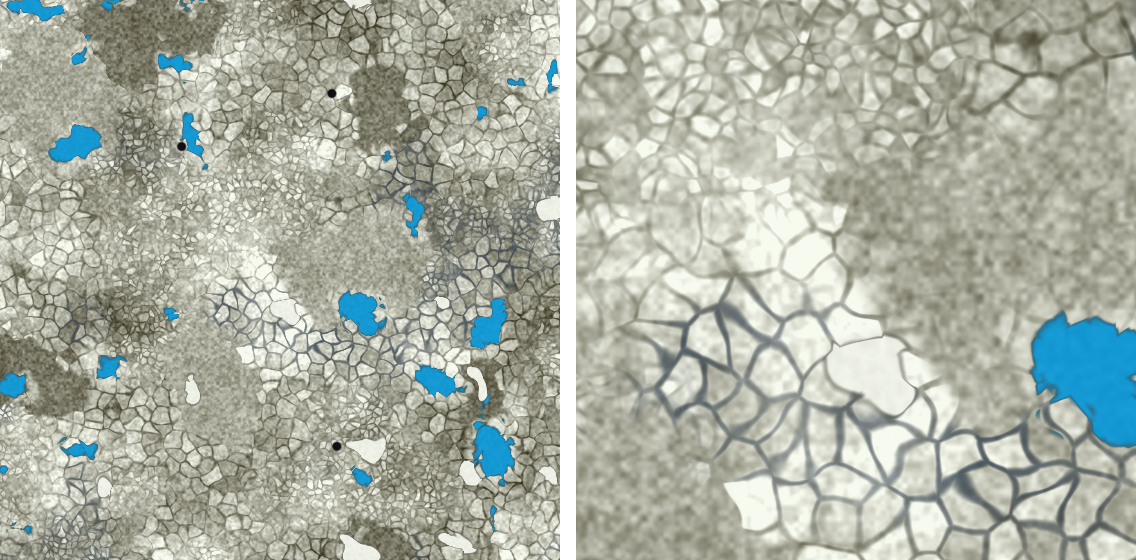
Left, the full canvas; right, a detail of the centre.
Give the GLSL for this texture, as a WebGL 1 fragment shader.

```glsl
precision highp float;
// Thin section of a grainy limestone: crystal mosaic, smooth micrite grains and blue-dyed pores.
uniform vec2 u_resolution;

float hash(vec2 p) {
  vec3 q = fract(p.xyx * vec3(0.1031, 0.1030, 0.0973));
  q += dot(q, q.yzx + 33.33);
  return fract((q.x + q.y) * q.z);
}

vec2 hash2(vec2 p) {
  return vec2(hash(p + 17.3), hash(p + 71.9));
}

float noise(vec2 p) {
  vec2 i = floor(p), f = fract(p);
  f = f * f * (3.0 - 2.0 * f);
  return mix(mix(hash(i), hash(i + vec2(1, 0)), f.x),
             mix(hash(i + vec2(0, 1)), hash(i + vec2(1, 1)), f.x), f.y);
}

vec2 noise2(vec2 p) {
  return vec2(noise(p), noise(p + 43.7)) - 0.5;
}

float fbm(vec2 p) {
  float sum = 0.0, weight = 0.53;
  for (int i = 0; i < 4; i++) {
    sum += weight * noise(p);
    p = p * 2.03 + 11.7;
    weight *= 0.5;
  }
  return sum;
}

// Crystal mosaic: x = gap to the nearest border, y = random value of the crystal
vec2 crystals(vec2 p) {
  vec2 cell = floor(p);
  float first = 9.0, second = 9.0, id = 0.0;
  for (int y = -1; y <= 1; y++) {
    for (int x = -1; x <= 1; x++) {
      vec2 c = cell + vec2(x, y);
      float d = length(c + hash2(c) - p);
      if (d < first) {
        second = first;
        first = d;
        id = hash(c + 5.1);
      } else {
        second = min(second, d);
      }
    }
  }
  return vec2(second - first, id);
}

// Scattered ovals: x = signed distance in cells, y = random value of the oval
vec2 ovals(vec2 p, float density, float smallest, float spread, float power) {
  vec2 cell = floor(p), best = vec2(9.0, 0.0);
  for (int y = -1; y <= 1; y++) {
    for (int x = -1; x <= 1; x++) {
      vec2 c = cell + vec2(x, y);
      if (hash(c + 3.7) < density) {
        vec2 q = p - c - 0.2 - 0.6 * hash2(c);
        float angle = 6.283 * hash(c + 9.2);
        float stretch = 1.0 + 0.5 * hash(c + 27.4);
        float s = sin(angle), k = cos(angle);
        q = vec2(k * q.x + s * q.y, k * q.y - s * q.x) * vec2(1.0 / stretch, stretch);
        float d = length(q) - smallest - spread * pow(hash(c + 51.6), power);
        if (d < best.x) best = vec2(d, hash(c + 83.1));
      }
    }
  }
  return best;
}

// Tone from brown shade to pale calcite
vec3 calcite(float tone) {
  return mix(vec3(0.33, 0.32, 0.24), vec3(0.90, 0.91, 0.86), clamp(tone, -0.2, 1.12));
}

void main() {
  vec2 p = gl_FragCoord.xy / min(u_resolution.x, u_resolution.y);
  vec2 ragged = p + 0.04 * noise2(p * 13.0) + 0.016 * noise2(p * 42.0);
  vec2 bent = p + 0.012 * noise2(p * 50.0);

  // Coarse and fine crystals
  vec2 coarse = crystals(bent * 40.0);
  vec2 fine = crystals(bent * 84.0 + 7.0);
  float coarseTone = (coarse.y - 0.5) * smoothstep(0.0, 0.3, coarse.x);
  float fineTone = (fine.y - 0.5) * smoothstep(0.0, 0.4, fine.x);
  float fineShare = smoothstep(0.35, 0.65, noise(p * 8.0 + 2.0));
  float border = mix(1.0 - smoothstep(0.02, 0.22, coarse.x),
                     0.8 - 0.8 * smoothstep(0.03, 0.4, fine.x), fineShare);
  border *= 0.35 + 0.9 * noise(p * 30.0 + 5.0);
  float speckle = 0.45 * (noise(p * 190.0) - 0.5) + 0.3 * (noise(p * 310.0) - 0.5);

  float tone = 0.7 + 0.95 * (fbm(p * 5.0 + 31.0) - 0.5) + speckle * 0.75;
  tone += mix(0.45 * coarseTone + 0.15 * fineTone, 0.5 * fineTone, fineShare);
  tone += 0.22 * smoothstep(0.62, 0.85, noise(p * 11.0 + 60.0));
  tone -= 0.5 * border;
  vec3 color = calcite(tone);
  float slate = border * smoothstep(0.58, 0.8, noise(p * 7.0 + 90.0));
  color = mix(color, vec3(0.27, 0.33, 0.40), 0.65 * slate);

  // Large micrite grains, smooth inside
  vec2 grain = ovals(ragged * 3.5 + 1.4, 0.53, 0.2, 0.24, 1.0);
  float grainTone = mix(0.6, 0.22, step(0.6, grain.y)) + speckle * 0.8;
  grainTone += 0.3 * (fbm(p * 16.0) - 0.5) - 0.06 * border;
  float grainMask = 1.0 - smoothstep(-0.02, 0.02, grain.x + 0.12 * coarseTone);
  color = mix(color, calcite(grainTone), 0.94 * grainMask);

  // Pores with pale crystals growing round them
  vec2 pore = ovals(ragged * 7.0 + 20.3, 0.46, 0.06, 0.31, 3.0);
  float wall = pore.x + 0.2 * coarseTone + 0.05 * fineTone;
  float rim = smoothstep(0.0, 0.03, wall) * (1.0 - smoothstep(0.06, 0.15, wall));
  color = mix(color, calcite(0.98 + speckle * 0.3 - 0.4 * border),
              0.75 * rim * smoothstep(0.4, 0.6, noise(p * 22.0)));
  vec3 dye = mix(vec3(0.08, 0.60, 0.83), vec3(0.20, 0.36, 0.43), smoothstep(-0.045, 0.012, wall));
  dye += 0.06 * speckle;
  color = mix(color, dye, 1.0 - smoothstep(-0.012, 0.014, wall));

  // Clear white crystals
  vec2 clear = ovals(ragged * 6.0 + 50.6, 0.2, 0.07, 0.13, 1.5);
  float face = clear.x + 0.1 * coarseTone;
  color = mix(color, vec3(0.36, 0.36, 0.33), 0.5 * (1.0 - smoothstep(0.0, 0.022, abs(face))));
  color = mix(color, vec3(0.93, 0.94, 0.90) + 0.08 * speckle, 1.0 - smoothstep(-0.018, 0.0, face));

  // Opaque mineral dots
  for (int i = 0; i < 3; i++) {
    vec2 center = 0.08 + 0.84 * hash2(vec2(float(i) * 7.3, 4.0));
    float d = length(p - center) - 0.008;
    color = mix(color, vec3(0.07, 0.06, 0.08), 1.0 - smoothstep(-0.002, 0.002, d));
  }

  gl_FragColor = vec4(color, 1.0);
}
```
